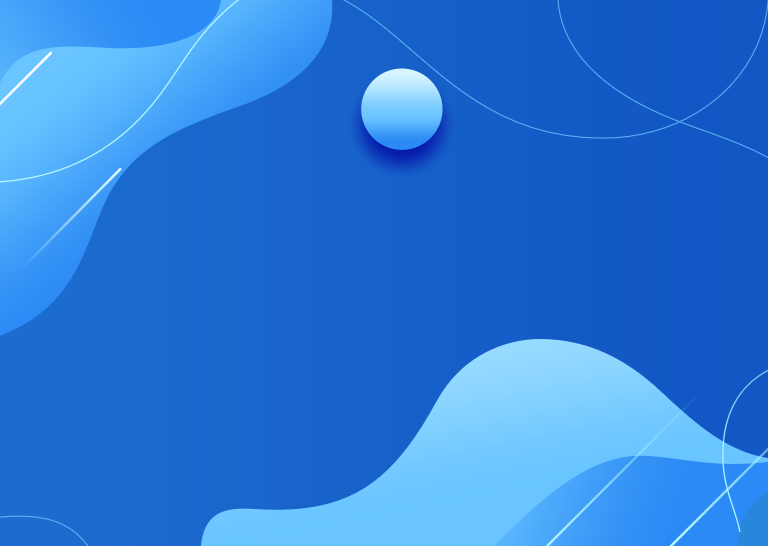
A Shadertoy shader for this background:

```glsl
// Blue abstract backdrop: flowing gradient blobs, thin curves, light streaks and a floating ball.

const int CURVE_STEPS = 20;
const vec2 NEW_EDGE = vec2(1e3, 1.0);   // x: squared distance, y: side (-1 is inside)

const vec3 ROYAL = vec3(0.07, 0.34, 0.77);
const vec3 COBALT = vec3(0.11, 0.42, 0.81);
const vec3 NAVY = vec3(0.02, 0.10, 0.67);
const vec3 AZURE = vec3(0.17, 0.54, 0.96);
const vec3 SKY = vec3(0.41, 0.77, 1.00);
const vec3 ICE = vec3(0.60, 0.86, 1.00);
const vec3 FROST = vec3(0.72, 0.98, 1.00);

vec2 bezier(vec2 a, vec2 b, vec2 c, vec2 d, float t) {
    float s = 1.0 - t;
    return s * s * s * a + 3.0 * s * s * t * b + 3.0 * s * t * t * c + t * t * t * d;
}

// Adds one cubic curve to an edge; a closed chain also yields the side.
void addCurve(inout vec2 edge, vec2 p, vec2 a, vec2 b, vec2 c, vec2 d) {
    vec2 from = a;
    for (int i = 1; i <= CURVE_STEPS; i++) {
        vec2 to = bezier(a, b, c, d, float(i) / float(CURVE_STEPS));
        vec2 e = to - from, w = p - from;
        vec2 gap = w - e * clamp(dot(w, e) / dot(e, e), 0.0, 1.0);
        edge.x = min(edge.x, dot(gap, gap));
        bvec3 crossing = bvec3(p.y >= from.y, p.y < to.y, e.x * w.y > e.y * w.x);
        if (all(crossing) || all(not(crossing))) edge.y = -edge.y;
        from = to;
    }
}

float coverage(float dist, float pixel) {
    return clamp(0.5 - dist / pixel, 0.0, 1.0);
}

float fillMask(vec2 edge, float pixel) {
    return coverage(edge.y * sqrt(edge.x), pixel);
}

float strokeMask(vec2 edge, float halfWidth, float pixel) {
    return coverage(sqrt(edge.x) - halfWidth, pixel);
}

// Straight streak, bright at head and fading to tailAlpha.
float streak(vec2 p, vec2 head, vec2 tail, float halfWidth, float tailAlpha, float pixel) {
    vec2 axis = tail - head, w = p - head;
    float t = clamp(dot(w, axis) / dot(axis, axis), 0.0, 1.0);
    return coverage(length(w - axis * t) - halfWidth, pixel) * mix(1.0, tailAlpha, t);
}

void mainImage(out vec4 fragColor, in vec2 fragCoord) {
    float pixel = 1.0 / iResolution.y;
    vec2 p = fragCoord * pixel;
    vec3 col = mix(COBALT, ROYAL, smoothstep(0.0, 1.4, p.x));

    // Upper left: large blob
    vec2 edge = NEW_EDGE;
    addCurve(edge, p, vec2(0.608, 1.0), vec2(0.615, 0.908), vec2(0.549, 0.844), vec2(0.440, 0.806));
    addCurve(edge, p, vec2(0.440, 0.806), vec2(0.330, 0.767), vec2(0.247, 0.734), vec2(0.198, 0.641));
    addCurve(edge, p, vec2(0.198, 0.641), vec2(0.156, 0.560), vec2(0.147, 0.441), vec2(0.0, 0.385));
    addCurve(edge, p, vec2(0.0, 0.385), vec2(-1.5, 0.385), vec2(0.6, 2.5), vec2(0.608, 1.0));
    float slope = 0.8 * p.x + 1.0 - p.y;
    col = mix(col, mix(SKY, AZURE, smoothstep(0.2, 0.66, slope)), fillMask(edge, pixel));

    // Upper left: corner wave
    edge = NEW_EDGE;
    addCurve(edge, p, vec2(0.0, 0.848), vec2(0.037, 0.927), vec2(0.119, 0.916), vec2(0.201, 0.912));
    addCurve(edge, p, vec2(0.201, 0.912), vec2(0.293, 0.908), vec2(0.394, 0.927), vec2(0.405, 1.0));
    addCurve(edge, p, vec2(0.405, 1.0), vec2(0.45, 2.0), vec2(-1.5, 0.848), vec2(0.0, 0.848));
    float depth = smoothstep(-0.25, 0.36, p.x + 0.6 * (p.y - 0.9));
    col = mix(col, mix(SKY, AZURE, depth), fillMask(edge, pixel));

    // Lower right: large hill
    edge = NEW_EDGE;
    addCurve(edge, p, vec2(0.368, 0.0), vec2(0.374, 0.062), vec2(0.412, 0.071), vec2(0.462, 0.068));
    addCurve(edge, p, vec2(0.462, 0.068), vec2(0.641, 0.055), vec2(0.718, 0.117), vec2(0.799, 0.264));
    addCurve(edge, p, vec2(0.799, 0.264), vec2(0.853, 0.364), vec2(0.949, 0.381), vec2(0.995, 0.379));
    addCurve(edge, p, vec2(0.995, 0.379), vec2(1.090, 0.377), vec2(1.158, 0.333), vec2(1.216, 0.278));
    addCurve(edge, p, vec2(1.216, 0.278), vec2(1.282, 0.216), vec2(1.337, 0.172), vec2(1.407, 0.161));
    addCurve(edge, p, vec2(1.407, 0.161), vec2(2.5, 0.0), vec2(0.3, -1.2), vec2(0.368, 0.0));
    float lift = smoothstep(0.08, 0.40, p.y - 0.2 * (p.x - 0.9));
    col = mix(col, mix(SKY, ICE, lift), fillMask(edge, pixel));

    // Lower right: front wave and corner
    edge = NEW_EDGE;
    addCurve(edge, p, vec2(0.905, 0.0), vec2(0.998, 0.093), vec2(1.084, 0.172), vec2(1.187, 0.165));
    addCurve(edge, p, vec2(1.187, 0.165), vec2(1.264, 0.159), vec2(1.310, 0.143), vec2(1.407, 0.154));
    addCurve(edge, p, vec2(1.407, 0.154), vec2(2.5, 0.0), vec2(0.8, -1.2), vec2(0.905, 0.0));
    depth = smoothstep(0.75, 1.25, p.x - 0.3 * p.y);
    col = mix(col, mix(SKY, AZURE, depth), fillMask(edge, pixel));
    edge = NEW_EDGE;
    addCurve(edge, p, vec2(1.350, 0.0), vec2(1.352, 0.048), vec2(1.374, 0.081), vec2(1.407, 0.099));
    addCurve(edge, p, vec2(1.407, 0.099), vec2(2.0, 0.1), vec2(1.35, -0.6), vec2(1.350, 0.0));
    col = mix(col, vec3(0.16, 0.53, 0.86), fillMask(edge, pixel));

    // Thin curves
    edge = NEW_EDGE;
    addCurve(edge, p, vec2(0.630, 1.0), vec2(0.769, 0.927), vec2(0.861, 0.747), vec2(1.104, 0.747));
    addCurve(edge, p, vec2(1.104, 0.747), vec2(1.264, 0.747), vec2(1.396, 0.853), vec2(1.407, 1.0));
    addCurve(edge, p, vec2(1.022, 1.0), vec2(1.029, 0.899), vec2(1.117, 0.826), vec2(1.242, 0.778));
    addCurve(edge, p, vec2(1.242, 0.778), vec2(1.300, 0.756), vec2(1.355, 0.740), vec2(1.407, 0.711));
    addCurve(edge, p, vec2(0.0, 0.053), vec2(0.073, 0.059), vec2(0.125, 0.049), vec2(0.161, 0.0));
    col = mix(col, SKY, 0.8 * strokeMask(edge, 0.001, pixel));
    edge = NEW_EDGE;
    addCurve(edge, p, vec2(0.0, 0.667), vec2(0.128, 0.676), vec2(0.229, 0.734), vec2(0.302, 0.839));
    addCurve(edge, p, vec2(0.302, 0.839), vec2(0.339, 0.890), vec2(0.366, 0.945), vec2(0.436, 1.0));
    addCurve(edge, p, vec2(1.407, 0.322), vec2(1.346, 0.289), vec2(1.322, 0.231), vec2(1.324, 0.158));
    addCurve(edge, p, vec2(1.324, 0.158), vec2(1.326, 0.103), vec2(1.346, 0.070), vec2(1.355, 0.027));
    col = mix(col, FROST, mix(0.95, 0.65, smoothstep(0.1, 0.35, p.y) * step(1.0, p.x)) * strokeMask(edge, 0.0012, pixel));

    // Light streaks
    col = mix(col, vec3(1.0), streak(p, vec2(0.093, 0.903), vec2(-0.02, 0.790), 0.0024, 0.9, pixel));
    col = mix(col, vec3(0.9, 1.0, 1.0), streak(p, vec2(0.220, 0.690), vec2(0.037, 0.505), 0.0023, 0.0, pixel));
    col = mix(col, FROST, streak(p, vec2(1.002, 0.0), vec2(1.282, 0.280), 0.002, 0.0, pixel));
    col = mix(col, FROST, streak(p, vec2(1.229, 0.0), vec2(1.430, 0.201), 0.0022, 0.4, pixel));

    // Ball and its soft shadow
    vec2 ball = p - vec2(0.736, 0.800);
    col = mix(col, NAVY, smoothstep(0.102, 0.045, length(ball + vec2(0.0, 0.028))));
    vec3 shade = mix(AZURE, SKY, smoothstep(-0.062, -0.01, ball.y));
    shade = mix(shade, vec3(0.85, 0.96, 1.0), smoothstep(-0.02, 0.075, ball.y));
    col = mix(col, shade, coverage(length(ball) - 0.0745, pixel));

    fragColor = vec4(col, 1.0);
}
```
